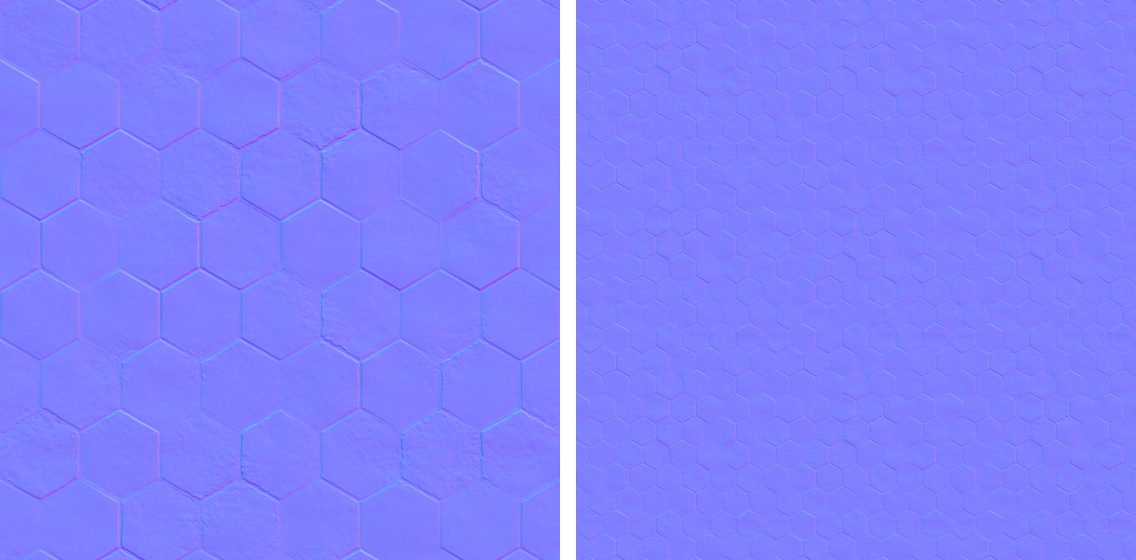
Left, the tile; right, the same tile 3 across and 3 down.
A Shadertoy shader for this texture map:

```glsl
// Tangent-space normal map of worn hexagonal floor tiles, seven across, eight rows.
// A height field (bevelled hexagons, plaster relief, chipped edges) is differenced
// into normals. All lattices and noise wrap, so the square tiles without a seam.

const vec2 TILES = vec2(7.0, 8.0);       // tiles across, rows up (rows even)
const float ROW_STEP = 0.8660254;        // row spacing in tile widths
const float GROOVE = 0.004;              // half width of the flat joint
const float BEVEL = 0.026;               // width of the tile's sloped rim
const vec2 DEPTH = vec2(0.0025, 0.0055); // shallowest and deepest joint
const float PILLOW = 0.0016;             // soft swelling inside the rim
const float TILT = 0.024;                // random lean of each tile
const float BROAD = 0.2;                 // strength of the slow undulation
const float GRAIN = 0.13;                // strength of the plaster grain
const float CHIP_DEPTH = 0.0036;         // depth of the chipped pits
const float RAGGED = 0.034;              // how far wear eats into a rim
const float SAMPLE_STEP = 0.0009;        // differencing step, canvas units

float hash(vec2 p) {
    return fract(sin(dot(p, vec2(127.1, 311.7))) * 43758.545);
}

// Value noise that repeats over the unit square
float noise(vec2 uv, float cells) {
    vec2 p = uv * cells;
    vec2 i = floor(p);
    vec2 f = p - i;
    f = f * f * f * (f * (f * 6.0 - 15.0) + 10.0);
    vec2 a = mod(i, cells);
    vec2 b = mod(i + 1.0, cells);
    return mix(mix(hash(a + cells), hash(vec2(b.x, a.y) + cells), f.x),
               mix(hash(vec2(a.x, b.y) + cells), hash(b + cells), f.x), f.y);
}

// Integer turn by 45 degrees: breaks up the lattice yet still wraps
vec2 turn(vec2 uv) {
    return vec2(uv.x - uv.y, uv.x + uv.y);
}

// Nearest hexagon: xy = offset from its centre, zw = wrapped tile id
vec4 hexTile(vec2 p) {
    vec2 cell = vec2(1.0, 2.0 * ROW_STEP);
    p.y -= 0.5 * ROW_STEP;
    vec2 idA = floor(p / cell + 0.5);
    vec2 idB = floor(p / cell) + 0.5;
    vec2 a = p - idA * cell;
    vec2 b = p - idB * cell;
    vec2 wrap = vec2(TILES.x, TILES.y * 0.5);
    return dot(a, a) < dot(b, b) ? vec4(a, mod(idA, wrap)) : vec4(b, mod(idB, wrap));
}

// Surface height in tile widths
float height(vec2 uv) {
    vec4 tile = hexTile(uv * TILES * vec2(1.0, ROW_STEP));
    vec2 local = tile.xy;
    vec2 id = tile.zw;
    vec2 q = abs(local);
    float edge = 0.5 - max(q.x, 0.5 * q.x + ROW_STEP * q.y);

    // Undulation and grain at four scales
    vec2 uv1 = turn(uv);
    vec2 uv2 = turn(uv1);
    float broad = (noise(uv, 17.0) - 0.5) / 17.0;
    float medium = (noise(uv1, 37.0) - 0.5) / 52.0;
    float fine = (noise(uv2, 53.0) - 0.5) / 106.0;
    float finest = (noise(uv1, 149.0) - 0.5) / 210.0;
    float grain = 0.7 * medium + fine + finest;

    // Wear: some whole tiles, some patches, strongest along rims
    float age = hash(id + 3.7);
    float patchWear = smoothstep(0.6, 0.95, noise(uv1, 7.0));
    float wear = clamp(0.6 * age * age * age + 0.8 * patchWear, 0.0, 1.0);
    float rimWear = wear * (0.2 + 0.8 * exp(-9.0 * edge));

    // Bevelled rim, nibbled by noise
    float nibble = smoothstep(0.35, 0.9, 0.6 * noise(uv1, 79.0) + 0.4 * noise(uv2, 97.0));
    float rim = edge - RAGGED * rimWear * nibble;
    float rise = smoothstep(GROOVE, GROOVE + BEVEL, rim);

    // Each tile's own level, lean and roughness
    vec2 lean = vec2(hash(id + 11.3), hash(id + 23.9)) - 0.5;
    float level = mix(DEPTH.x, DEPTH.y, hash(id + 41.1)) + TILT * dot(local, lean);
    level += PILLOW * smoothstep(0.0, 0.14, edge);
    float rough = 0.25 + 1.4 * wear;

    // Small sharp-sided chips
    float pitNoise = 0.6 * noise(uv1, 89.0) + 0.4 * noise(uv2, 103.0);
    float chips = CHIP_DEPTH * rimWear * smoothstep(0.52, 0.74, pitNoise);

    float base = BROAD * broad + 0.5 * GRAIN * grain;
    return base + rise * (level + GRAIN * rough * grain - chips);
}

void mainImage(out vec4 fragColor, in vec2 fragCoord) {
    vec2 uv = fragCoord / iResolution.xy;
    vec2 e = vec2(SAMPLE_STEP, 0.0);
    vec2 rise = vec2(height(uv + e.xy) - height(uv - e.xy),
                     height(uv + e.yx) - height(uv - e.yx));
    vec2 slope = rise / (2.0 * SAMPLE_STEP * TILES.x);

    // Pack the unit normal into colour, green pointing up
    vec3 normal = normalize(vec3(-slope, 1.0));
    fragColor = vec4(0.5 + 0.5 * normal, 1.0);
}
```
